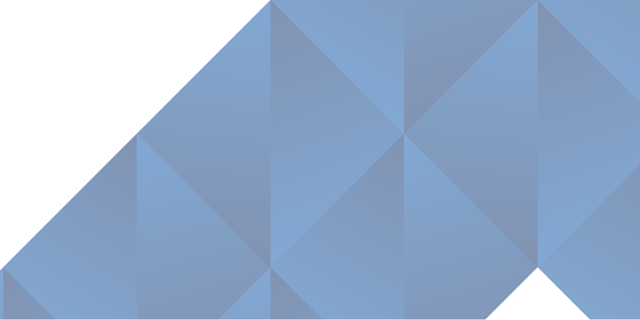
A Shadertoy shader for this background:

```glsl
// Colour of the folded triangle grid; x runs right and y runs down, in cells
vec3 facetColor(vec2 p) {
    vec3 lightBlue = vec3(0.51, 0.66, 0.83);
    vec3 darkBlue = vec3(0.505, 0.575, 0.695);

    // White corner and white notch
    if (p.x + p.y < 2.0 || abs(p.x - 4.0) < p.y - 2.0) return vec3(1.0);

    // Each column holds triangles based on its left or its right side
    float column = floor(p.x);
    float fromBase = p.x - column;
    float alongBase = mod(p.y - column, 2.0);
    bool leftBased = fromBase < 1.0 - abs(alongBase - 1.0);
    if (!leftBased) {
        fromBase = 1.0 - fromBase;
        alongBase = mod(p.y - column - 1.0, 2.0);
    }

    // Shading runs down the base, tilted towards the apex
    bool evenColumn = mod(column, 2.0) < 0.5;
    float tilt = evenColumn ? (leftBased ? 0.35 : 0.6) : (leftBased ? 0.3 : 0.1);
    float shade = clamp(0.5 * (alongBase + tilt * fromBase), 0.0, 1.0);
    return mix(darkBlue, lightBlue, evenColumn ? shade : 1.0 - shade);
}

void mainImage(out vec4 fragColor, in vec2 fragCoord) {
    const int SAMPLES = 4;
    vec3 color = vec3(0.0);

    // Average a grid of samples inside the pixel for smooth edges
    for (int i = 0; i < SAMPLES * SAMPLES; i++) {
        vec2 offset = (vec2(i % SAMPLES, i / SAMPLES) + 0.5) / float(SAMPLES) - 0.5;
        vec2 uv = (fragCoord + offset) / iResolution.y;
        uv.x *= 2.0 * iResolution.y / iResolution.x;
        vec3 facet = facetColor(vec2(uv.x - 0.0098, 1.0 - uv.y) / 0.4176);
        // Thin pale rim along the bottom
        color += uv.y < 0.0018 ? vec3(1.0) : facet;
    }
    fragColor = vec4(color / float(SAMPLES * SAMPLES), 1.0);
}
```
